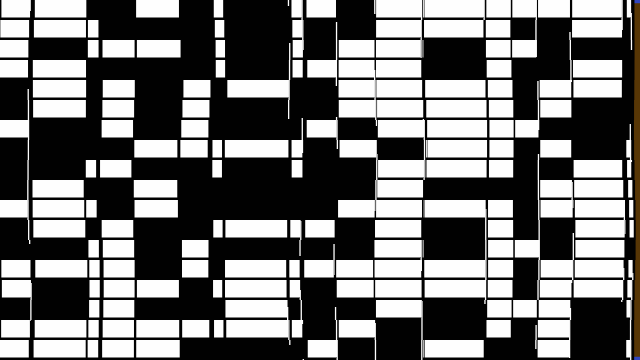
Reproduce this pattern procedurally as a Shadertoy shader.

```glsl
// Black and white glitch wall: rows of blocks in uneven, wavering columns, with thin slivers.

// Lengths are in canvas heights
const float ROWS = 18.0;
const int COLUMNS = 19;
const float MEAN_WIDTH = 0.0934;
const float ROW_GAP = 0.125;                  // share of a row
const vec2 COLUMN_GAP = vec2(0.004, 0.014);   // least and most
const float MAX_GAP_SHARE = 0.35;             // limit for narrow columns
const float WAVER = 0.006;
const float FILL = 0.53;
const float FILL_VARIATION = 0.2;
const float SLIVER_WIDTH = 0.0036;
const float SLIVER_COLUMNS = 0.55;
const float SLIVER_FILL = 0.5;
const float BORDER_START = 1.763;
const float CORNER_HEIGHT = 0.009;
const vec3 BLACK = vec3(0.005);
const vec3 WHITE = vec3(0.995);
const vec3 BROWN = vec3(0.34, 0.21, 0.02);
const vec3 BLUE = vec3(0.2, 0.28, 0.75);

float hash(vec2 p) {
    vec3 q = fract(vec3(p.xyx) * vec3(0.1031, 0.1030, 0.0973));
    q += dot(q, q.yzx + 33.33);
    return fract((q.x + q.y) * q.z);
}

// Share of a pixel at x that lies between two bounds
float coverage(float x, float low, float high, float pixel) {
    float covered = min(x + 0.5 * pixel, high) - max(x - 0.5 * pixel, low);
    return clamp(covered / pixel, 0.0, 1.0);
}

// Relative column widths: two sines beat between wide and narrow
float columnWidth(float column) {
    return MEAN_WIDTH * (1.0 + 0.6 * sin(2.0 * column) + 0.42 * sin(3.0 * column));
}

// Sideways drift of an edge, stepped from row to row
float waver(float x, float row) {
    return WAVER * (0.6 * sin(0.42 * row + 3.1 * x) + 0.4 * sin(0.77 * row - 5.3 * x));
}

void mainImage(out vec4 fragColor, in vec2 fragCoord) {
    float pixel = 1.0 / iResolution.y;
    vec2 p = fragCoord * pixel;
    float rowPos = p.y * ROWS;
    float row = floor(rowPos);
    float rowCover = coverage(rowPos, row + ROW_GAP, row + 1.0, pixel * ROWS);

    float white = 0.0;
    float edge = 0.0;
    for (int i = 0; i < COLUMNS; i++) {
        float column = float(i);
        float width = columnWidth(column);
        float left = edge + waver(edge, row);
        edge += width;
        float right = edge + waver(edge, row);

        // Block, with a gap on its right
        float gap = mix(COLUMN_GAP.x, COLUMN_GAP.y, hash(vec2(column, 71.0)));
        gap = min(gap, MAX_GAP_SHARE * width);
        float chance = FILL + FILL_VARIATION * sin(2.3 * column + 1.0);
        float filled = step(hash(vec2(column, row) + 5.0), chance);
        float block = filled * rowCover * coverage(p.x, left, right - gap, pixel);

        // Sliver that runs on through the row gaps
        float runPos = rowPos * mix(0.4, 0.9, hash(vec2(column, 37.0))) + column * 0.37;
        float shown = step(hash(vec2(column, 53.0)), SLIVER_COLUMNS)
                    * step(hash(vec2(column, floor(runPos)) + 90.0), SLIVER_FILL);
        float start = right - gap - 0.4 * SLIVER_WIDTH;
        float sliver = shown * coverage(p.x, start, start + SLIVER_WIDTH, pixel);

        white = max(white, max(block, sliver));
    }
    vec3 color = mix(BLACK, WHITE, white);

    // Border strip at the right, with tinted ends
    float borderLeft = BORDER_START + 0.5 * waver(BORDER_START, row);
    float border = coverage(p.x, borderLeft, 1e3, pixel);
    float ends = 1.0 - coverage(p.y, CORNER_HEIGHT, 1.0 - CORNER_HEIGHT, pixel);
    color = mix(color, mix(BROWN, BLUE, ends), border);

    fragColor = vec4(color, 1.0);
}
```
